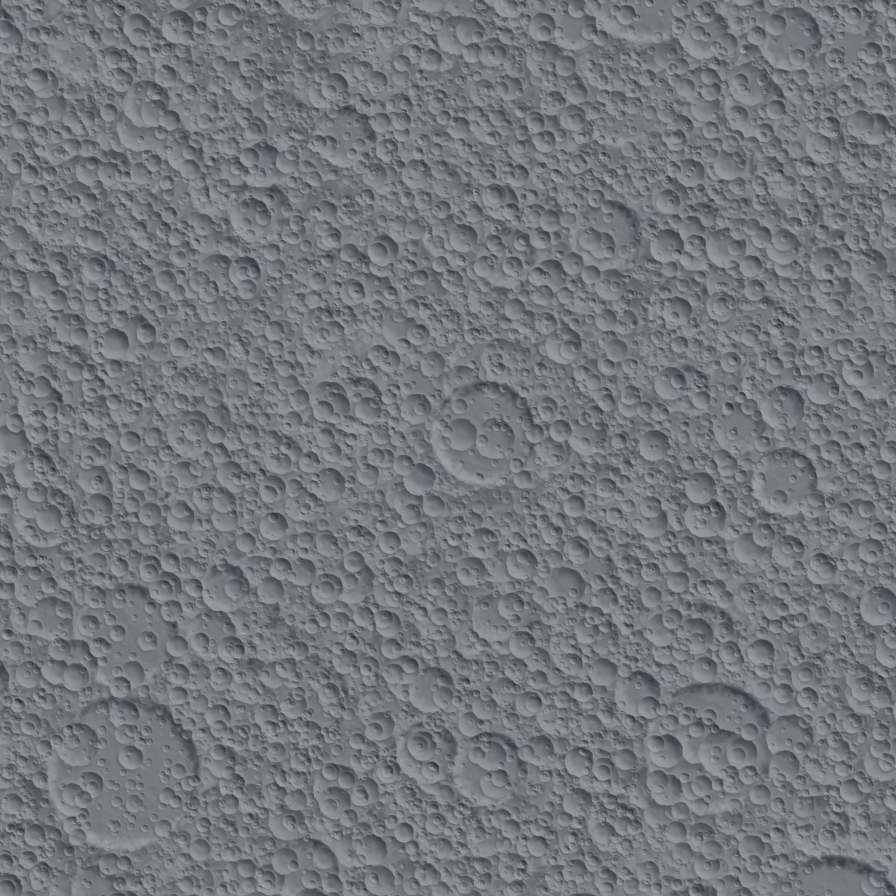
Give the GLSL for this texture, as a WebGL 2 fragment shader.

```glsl
#version 300 es
precision highp float;
// Cratered grey-blue plain lit at a low angle from the upper right.

uniform vec2 u_resolution;
out vec4 fragColor;

const vec2 LIGHT_DIR = vec2(0.6, 0.8);
const vec3 SHADOW = vec3(0.23, 0.26, 0.29);
const vec3 SUNLIT = vec3(0.57, 0.59, 0.60);

vec4 hash4(vec2 cell, float seed) {
  vec4 q = fract(vec4(cell.xyx, cell.y + seed) * vec4(0.1031, 0.1030, 0.0973, 0.1099) + seed * 0.137);
  q += dot(q, q.wzxy + 33.33);
  return fract((q.xxyz + q.yzzw) * q.zywx);
}

// Smooth pair of noise values in -1..1, used as a random slope.
vec2 slopeNoise(vec2 p, float seed) {
  vec2 cell = floor(p);
  vec2 f = fract(p);
  f = f * f * (3.0 - 2.0 * f);
  vec2 low = mix(hash4(cell, seed).xy, hash4(cell + vec2(1, 0), seed).xy, f.x);
  vec2 high = mix(hash4(cell + vec2(0, 1), seed).xy, hash4(cell + vec2(1, 1), seed).xy, f.x);
  return mix(low, high, f.y) * 2.0 - 1.0;
}

// Stamps one crater over the slope of the older ground.
vec2 stampCrater(vec2 slope, vec2 offset, float radius, float depth, vec2 rough, float pixel) {
  vec2 ragged = offset + rough * min(0.0014, radius * 0.05);
  float dist = length(ragged);
  float d = dist / radius;
  if (d > 1.5) return slope;

  vec2 outward = ragged / max(dist, 1e-5);
  float edge = max(0.05, pixel / radius);
  float inside = 1.0 - smoothstep(1.0 - edge, 1.0 + edge, d);
  float floorEdge = 1.0 - clamp(0.017 / radius, 0.2, 0.85);
  float wall = smoothstep(floorEdge, 1.0, d) * inside;
  float flank = (1.0 - smoothstep(1.0, 1.5, d)) * (1.0 - inside);

  // Wide bowls bury old relief, tiny pits only dent it.
  float bury = smoothstep(0.003, 0.014, radius) * smoothstep(0.1, 0.6, depth);
  slope *= 1.0 - bury * (0.88 * inside + 0.35 * flank);
  slope += outward * depth * (1.75 * wall - 0.5 * flank);
  return slope + rough * wall * 0.7 * smoothstep(0.012, 0.04, radius);
}

// Scatters craters of similar size on a jittered grid.
vec2 craterLayer(vec2 slope, vec2 p, float cells, float density, vec2 depthRange,
                 float seed, vec2 rough, float pixel) {
  vec2 home = floor(p * cells);
  for (int y = -1; y <= 1; y++) {
    for (int x = -1; x <= 1; x++) {
      vec2 cell = home + vec2(x, y);
      vec4 rnd = hash4(cell, seed);
      if (rnd.z > density) continue;
      float pick = rnd.z / density;
      vec2 center = (cell + 0.1 + 0.8 * rnd.xy) / cells;
      float radius = mix(0.23, 0.42, rnd.w) / cells;
      float depth = mix(depthRange.x, depthRange.y, pick);
      slope = stampCrater(slope, p - center, radius, depth, rough, pixel);
    }
  }
  return slope;
}

void main() {
  float size = min(u_resolution.x, u_resolution.y);
  vec2 p = gl_FragCoord.xy / size;
  float pixel = 1.0 / size;

  // Rolling ground with fine grit.
  vec2 rough = slopeNoise(p * 150.0, 3.0) + 0.7 * slopeNoise(p * 290.0, 5.0);
  vec2 slope = 0.25 * slopeNoise(p * 14.0, 7.0) + 0.3 * slopeNoise(p * 45.0, 9.0) + 0.28 * rough;

  // Old craters, from wide and worn to small and crisp.
  float cells = 5.0;
  for (int i = 0; i < 8; i++) {
    float age = float(i) / 7.0;
    float density = mix(0.5, 0.6, age);
    slope = craterLayer(slope, p, cells, density, vec2(0.3, 0.8), 11.0 + float(i), rough, pixel);
    cells *= 1.5;
  }

  // Young wide craters with clean floors.
  slope = craterLayer(slope, p, 4.6, 0.26, vec2(0.85, 1.05), 31.0, rough, pixel);

  // Middling bowls that dominate the plain.
  cells = 10.0;
  for (int i = 0; i < 4; i++) {
    float density = 0.2 + 0.06 * float(i);
    slope = craterLayer(slope, p, cells, density, vec2(0.6, 1.0), 51.0 + float(i), rough, pixel);
    cells *= 1.5;
  }

  // Late small impacts on top of everything.
  cells = 42.0;
  for (int i = 0; i < 3; i++) {
    slope = craterLayer(slope, p, cells, 0.24, vec2(0.5, 0.9), 41.0 + float(i), rough, pixel);
    cells *= 1.5;
  }

  // Sunward slopes saturate sooner than shaded ones.
  float facing = -dot(slope, LIGHT_DIR);
  float tone = 0.66 + 0.54 * facing / (1.0 + 0.75 * max(facing, 0.0) + 0.25 * max(-facing, 0.0));
  fragColor = vec4(mix(SHADOW, SUNLIT, clamp(tone, -0.25, 1.15)), 1.0);
}
```
